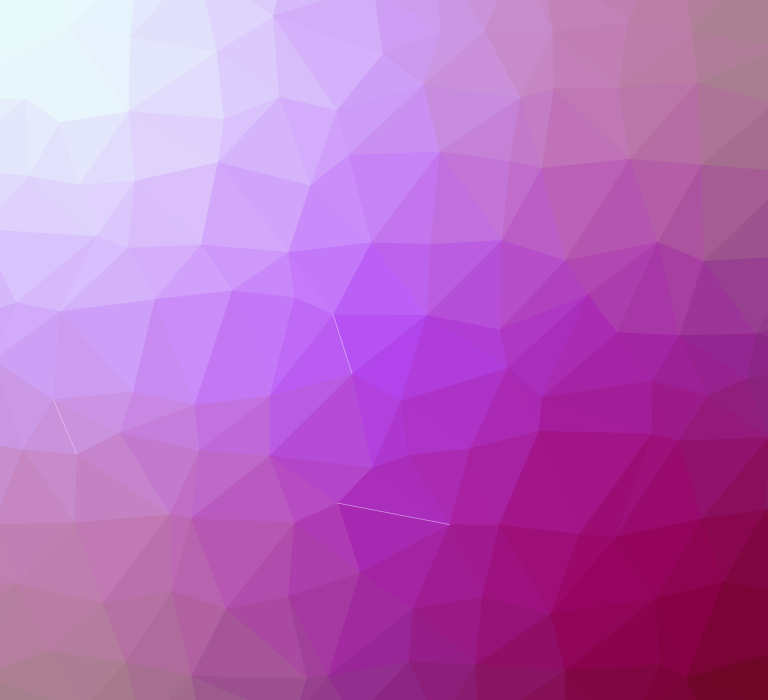
Reproduce this background procedurally as a Shadertoy shader.

```glsl
// Low-poly triangle mesh shaded from icy white through violet to dark crimson.

const float ROWS = 10.0;                      // mesh cells over the canvas height
const vec2  MESH_ORIGIN = vec2(0.07, 0.46);   // first vertex, in cells from top left
const vec2  JITTER = vec2(0.80, 0.66);        // full range of vertex scatter, below 1
const float SEED = 17.0;
const vec3  SEAM_COLOR = vec3(0.93, 0.86, 1.0);
const float SEAM_OPACITY = 0.45;

const int LAST_STOP = 8;
const vec3 RAMP[9] = vec3[9](
    vec3(0.91, 0.98, 0.99), vec3(0.91, 0.96, 0.99), vec3(0.86, 0.77, 0.985),
    vec3(0.79, 0.54, 0.985), vec3(0.70, 0.28, 0.95), vec3(0.67, 0.17, 0.71),
    vec3(0.62, 0.04, 0.45), vec3(0.55, 0.00, 0.30), vec3(0.40, 0.03, 0.12));

vec3 ramp(float t) {
    float s = clamp(t, 0.0, 1.0) * float(LAST_STOP);
    int i = min(int(s), LAST_STOP - 1);
    return mix(RAMP[i], RAMP[i + 1], s - float(i));
}

vec2 hash22(vec2 p) {
    vec3 h = fract(p.xyx * vec3(0.1031, 0.1030, 0.0973));
    h += dot(h, h.yzx + 33.33);
    return fract((h.xx + h.yz) * h.zy);
}

float cross2(vec2 a, vec2 b) { return a.x * b.y - a.y * b.x; }

vec2 meshVertex(vec2 id) {
    return id + (hash22(id + SEED) - 0.5) * JITTER;
}

// Signed distance to the line a-b, positive on the inner side.
float edgeDistance(vec2 p, vec2 a, vec2 b) {
    return cross2(normalize(b - a), p - a);
}

// One flat facet: colour weighted by its coverage, coverage in w.
vec4 facet(vec2 p, vec2 a, vec2 b, vec2 c, vec2 meshSize, float pixel) {
    float d = min(edgeDistance(p, a, b),
              min(edgeDistance(p, b, c), edgeDistance(p, c, a)));
    float coverage = clamp(d / pixel + 0.5, 0.0, 1.0);
    vec2 center = ((a + b + c) / 3.0 + MESH_ORIGIN) / meshSize;
    return vec4(mix(ramp(center.x), ramp(center.y), 0.5), 1.0) * coverage;
}

// Splits a mesh cell along its Delaunay diagonal.
vec4 cellFacets(vec2 p, vec2 id, vec2 meshSize, float pixel) {
    vec2 a = meshVertex(id);
    vec2 b = meshVertex(id + vec2(1, 0));
    vec2 c = meshVertex(id + vec2(1, 1));
    vec2 d = meshVertex(id + vec2(0, 1));
    // Sign of the sine of the summed angles at b and d.
    float angleSum = cross2(c - b, a - b) * dot(a - d, c - d)
                   + dot(c - b, a - b) * cross2(a - d, c - d);
    if (angleSum >= 0.0)
        return facet(p, a, b, c, meshSize, pixel) + facet(p, a, c, d, meshSize, pixel);
    return facet(p, a, b, d, meshSize, pixel) + facet(p, b, c, d, meshSize, pixel);
}

// Hairline along the mesh edge between two neighbouring vertices.
float seam(vec2 p, vec2 idA, vec2 idB, float pixel) {
    vec2 a = meshVertex(idA);
    vec2 ab = meshVertex(idB) - a;
    float t = clamp(dot(p - a, ab) / dot(ab, ab), 0.0, 1.0);
    return 1.0 - smoothstep(0.0, pixel, length(p - a - ab * t));
}

void mainImage(out vec4 fragColor, in vec2 fragCoord) {
    // Mesh coordinates run right and down from the top left.
    float pixel = ROWS / iResolution.y;
    vec2 meshSize = iResolution.xy * pixel;
    vec2 p = vec2(fragCoord.x, iResolution.y - fragCoord.y) * pixel - MESH_ORIGIN;

    // Gather facets of the surrounding cells, blended at shared edges.
    vec4 sum = vec4(0.0);
    for (int y = -1; y <= 1; y++)
        for (int x = -1; x <= 1; x++)
            sum += cellFacets(p, floor(p) + vec2(x, y), meshSize, pixel);
    vec3 color = sum.rgb / max(sum.w, 0.001);

    // Three pale seams left open between facets.
    float seams = seam(p, vec2(5, 4), vec2(5, 5), pixel);
    seams = max(seams, seam(p, vec2(1, 5), vec2(1, 6), pixel));
    seams = max(seams, seam(p, vec2(5, 7), vec2(6, 7), pixel));
    color = mix(color, SEAM_COLOR, seams * SEAM_OPACITY);

    fragColor = vec4(color, 1.0);
}
```
